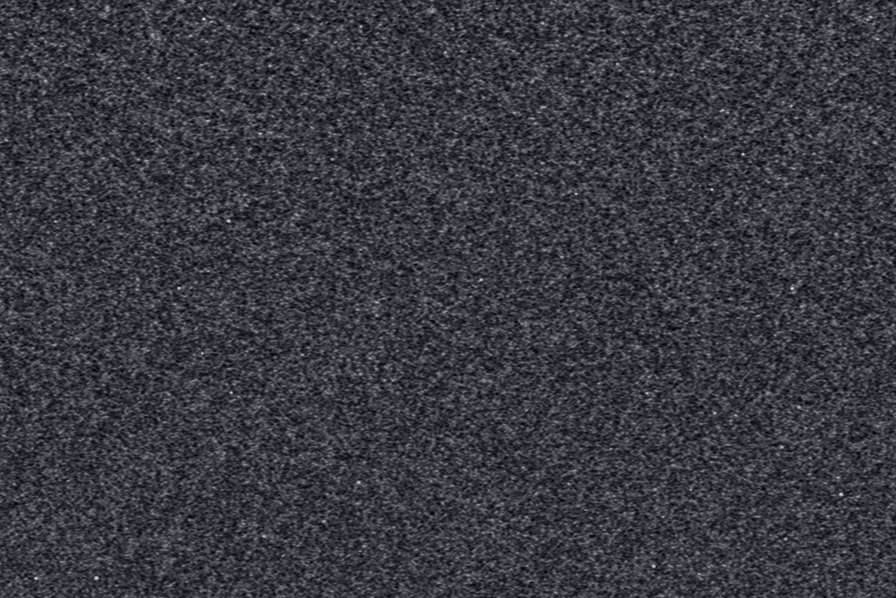
A Shadertoy shader for this texture:

```glsl
// Fine charcoal sandpaper: dense blue-grey grit with a few glinting grains.

const float GRAIN_ROWS   = 184.0;                   // fine grain cells per canvas height
const float CLUMP_ROWS   = 112.0;                   // coarser clumps of grit
const float PATCH_ROWS   = 3.0;                     // very broad tint drift
const vec2  GRAIN_RADIUS = vec2(1.0, 0.58);         // in cells, wider than tall
const float GRAIN_TILT   = 0.6;                     // largest turn from level, radians
const vec2  CLUMP_SHARE  = vec2(0.15, 0.38);        // clump weight at bottom, top
const vec2  CONTRAST     = vec2(0.93, 1.07);        // at bottom, top
const vec3  TONE_CURVE   = vec3(0.222, 0.082, 0.0075); // median, spread, highlight skew
const vec3  TINT         = vec3(-0.008, 0.0, 0.028);
const vec3  TINT_DRIFT   = vec3(0.0015, 0.0, -0.001);
const float GLINT_ROWS   = 14.0;
const float GLINT_CHANCE = 0.16;
const float GLINT_RADIUS = 0.0048;                  // in canvas heights
const vec3  GLINT_COLOR  = vec3(0.82, 0.84, 0.87);

// Integer hash: three random values in 0..1 for a cell and a seed.
vec3 hash3(ivec2 cell, int seed) {
    uvec3 v = uvec3(ivec3(cell, seed) + 4096);
    v = v * 1664525u + 1013904223u;
    v.x += v.y * v.z; v.y += v.z * v.x; v.z += v.x * v.y;
    v ^= v >> 16u;
    v.x += v.y * v.z; v.y += v.z * v.x; v.z += v.x * v.y;
    return vec3(v >> 8u) / 16777216.0;
}

// Sum of scattered, tilted light and dark grains: zero mean, unit variance.
float gritNoise(vec2 p, int seed) {
    ivec2 home = ivec2(floor(p));
    float sum = 0.0;
    for (int y = -1; y <= 1; y++)
    for (int x = -1; x <= 1; x++)
    for (int k = 0; k < 2; k++) {
        ivec2 cell = home + ivec2(x, y);
        vec3 rnd = hash3(cell, seed + k);
        float side = rnd.z < 0.5 ? -1.0 : 1.0;
        float tilt = GRAIN_TILT * (2.0 * fract(2.0 * rnd.z) - 1.0);
        float c = cos(tilt), s = sin(tilt);
        vec2 d = mat2(c, -s, s, c) * (p - vec2(cell) - rnd.xy) / GRAIN_RADIUS;
        float falloff = max(1.0 - dot(d, d), 0.0);
        sum += side * falloff * falloff;
    }
    float variance = 2.0 * 3.14159 * GRAIN_RADIUS.x * GRAIN_RADIUS.y / 5.0;
    return sum / sqrt(variance);
}

// Rare bright facets, each kept well inside its own cell.
float glints(vec2 uv) {
    vec2 p = uv * GLINT_ROWS;
    ivec2 cell = ivec2(floor(p));
    vec3 place = hash3(cell, 71);
    vec3 look = hash3(cell, 72);
    vec2 d = (fract(p) - mix(vec2(0.15), vec2(0.85), place.xy)) / GLINT_ROWS;
    float radius = GLINT_RADIUS * mix(0.7, 1.1, look.x);
    float spot = 1.0 - smoothstep(0.2 * radius, radius, length(d * vec2(0.9, 1.1)));
    return spot * step(place.z, GLINT_CHANCE) * mix(0.4, 1.0, look.y);
}

void mainImage(out vec4 fragColor, in vec2 fragCoord) {
    vec2 uv = fragCoord / iResolution.y;

    // Grit: fine grains over clumps, coarser and harsher towards the top
    float clump = mix(CLUMP_SHARE.x, CLUMP_SHARE.y, uv.y);
    float grit = sqrt(1.0 - clump * clump) * gritNoise(uv * GRAIN_ROWS, 11)
               + clump * gritNoise(uv * CLUMP_ROWS, 23);
    grit *= mix(CONTRAST.x, CONTRAST.y, uv.y);

    // Tone and cool tint
    float tone = TONE_CURVE.x + grit * (TONE_CURVE.y + grit * TONE_CURVE.z);
    float drift = clamp(gritNoise(uv * PATCH_ROWS, 37), -1.5, 1.5);
    vec3 color = vec3(tone) + TINT + TINT_DRIFT * drift;

    color = mix(color, GLINT_COLOR, glints(uv));
    fragColor = vec4(clamp(color, 0.0, 1.0), 1.0);
}
```
